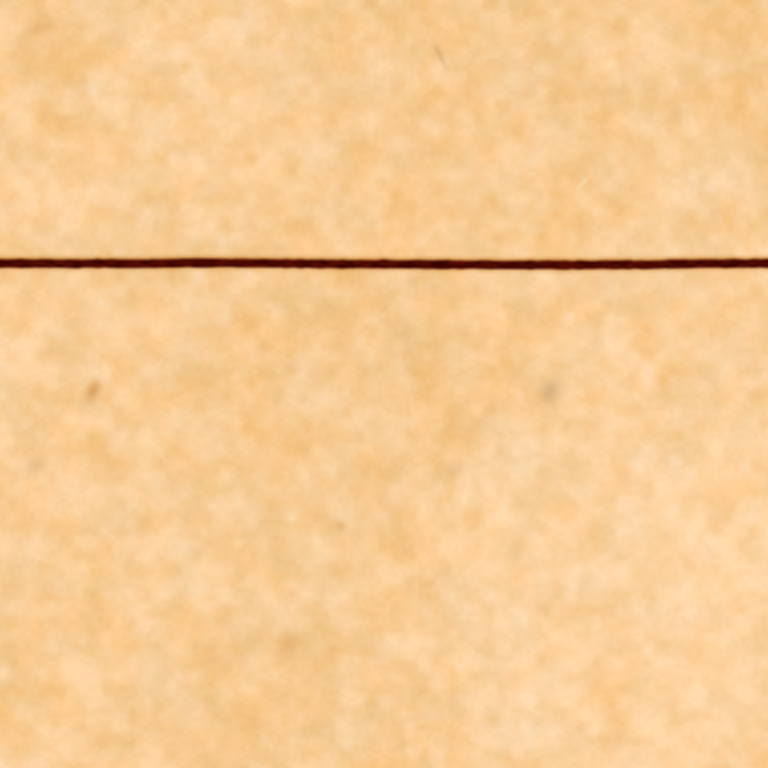
Give the GLSL for this texture, as a Shadertoy shader.

```glsl
// Warm mottled paper crossed by one dark, slightly wavering ruled ink line.

const vec3 PAPER_LIGHT = vec3(1.000, 0.842, 0.655);
const vec3 PAPER_DARK  = vec3(0.945, 0.758, 0.510);
const vec3 INK_CORE    = vec3(0.220, 0.010, 0.000);
const vec3 INK_EDGE    = vec3(0.740, 0.470, 0.140);
const vec3 STAIN_BROWN = vec3(0.800, 0.560, 0.270);
const vec3 STAIN_GREY  = vec3(0.790, 0.640, 0.450);
const vec3 FIBRE_PALE  = vec3(1.000, 0.900, 0.750);

const float LINE_HEIGHT = 0.6566;
const float LINE_HALF   = 0.0055;
const float LINE_SOFT   = 0.0030;
const float CLOUD_GAIN  = 0.42;
const float BLOTCH_GAIN = 1.15;
const float FLECK_GAIN  = 0.50;
const float GRAIN_GAIN  = 0.016;

float hash(vec2 p) {
    vec3 q = fract(vec3(p.xyx) * 0.1031);
    q += dot(q, q.yzx + 33.33);
    return fract((q.x + q.y) * q.z);
}

float noise(vec2 p) {
    vec2 cell = floor(p), f = fract(p);
    f = f * f * (3.0 - 2.0 * f);
    float low  = mix(hash(cell), hash(cell + vec2(1.0, 0.0)), f.x);
    float high = mix(hash(cell + vec2(0.0, 1.0)), hash(cell + vec2(1.0)), f.x);
    return mix(low, high, f.y);
}

// Layered noise centred on zero.
float fbm(vec2 p) {
    float sum = 0.0, gain = 0.5;
    for (int i = 0; i < 3; i++) {
        sum += gain * (noise(p) - 0.5);
        p = mat2(0.8, 0.6, -0.6, 0.8) * p * 2.05 + 17.3;
        gain *= 0.6;
    }
    return sum;
}

// Soft elongated stain: 1 at the centre, fading with distance.
float stain(vec2 p, vec2 centre, vec2 radius, float angle) {
    vec2 d = p - centre;
    float c = cos(angle), s = sin(angle);
    d = vec2(c * d.x + s * d.y, c * d.y - s * d.x) / radius;
    return exp(-dot(d, d));
}

vec3 paper(vec2 p) {
    // Broad clouds, blotches and small flecks
    float tone = 0.55 + CLOUD_GAIN * fbm(p * 7.0 + 3.7);
    tone += BLOTCH_GAIN * fbm(p * 31.0 + 8.0);
    tone += FLECK_GAIN * (noise(p * 58.0 + 5.0) - 0.5);

    // Paler lower right and left, duller centre and top corners
    tone += 0.28 * stain(p, vec2(0.95, 0.18), vec2(0.30, 0.35), 0.0);
    tone += 0.12 * stain(p, vec2(0.15, 0.80), vec2(0.18, 0.14), 0.0);
    tone -= 0.24 * stain(p, vec2(0.47, 0.53), vec2(0.24, 0.15), 0.0);
    tone -= 0.16 * stain(p, vec2(0.82, 0.88), vec2(0.28, 0.14), 0.0);
    tone -= 0.16 * stain(p, vec2(0.03, 0.96), vec2(0.12, 0.10), 0.0);
    tone -= 0.14 * stain(p, vec2(0.40, 0.12), vec2(0.18, 0.12), 0.0);
    vec3 color = mix(PAPER_DARK, PAPER_LIGHT, clamp(tone, -0.3, 1.2));

    // Drift between grey and orange tints
    color += fbm(p * 25.0 + 41.0) * vec3(0.045, -0.020, -0.075);
    color += GRAIN_GAIN * (noise(p * 190.0) - 0.5);

    // Distinct stains
    color = mix(color, STAIN_BROWN, 0.65 * stain(p, vec2(0.121, 0.491), vec2(0.008, 0.014), -0.5));
    color = mix(color, STAIN_GREY, 0.60 * stain(p, vec2(0.717, 0.492), vec2(0.011, 0.016), -0.6));
    color = mix(color, STAIN_GREY, 0.30 * stain(p, vec2(0.046, 0.392), vec2(0.016, 0.011), 0.4));
    color = mix(color, STAIN_BROWN, 0.28 * stain(p, vec2(0.376, 0.160), vec2(0.016, 0.011), 0.5));
    color = mix(color, STAIN_BROWN, 0.28 * stain(p, vec2(0.443, 0.315), vec2(0.007), 0.0));
    color = mix(color, STAIN_BROWN, 0.25 * stain(p, vec2(0.048, 0.961), vec2(0.020, 0.013), 0.3));
    color = mix(color, STAIN_GREY, 0.25 * stain(p, vec2(0.590, 0.388), vec2(0.015, 0.013), 0.0));

    // Thin fibres
    color = mix(color, STAIN_GREY, 0.50 * stain(p, vec2(0.573, 0.928), vec2(0.004, 0.016), 0.45));
    color = mix(color, FIBRE_PALE, 0.55 * stain(p, vec2(0.758, 0.761), vec2(0.003, 0.010), -0.7));
    color = mix(color, FIBRE_PALE, 0.50 * stain(p, vec2(0.380, 0.325), vec2(0.006, 0.004), 0.0));
    return color;
}

// Height of the ruled line, with a gentle sag and a rough edge.
float linePath(float x) {
    float sag = -0.0016 * smoothstep(0.25, 0.78, x) + 0.0018 * smoothstep(0.82, 0.92, x);
    float bump = 0.0008 * smoothstep(0.20, 0.25, x) * smoothstep(0.45, 0.28, x);
    float rough = 0.0007 * (noise(vec2(x * 70.0, 2.0)) - 0.5);
    return LINE_HEIGHT + sag + bump + rough;
}

void mainImage(out vec4 fragColor, in vec2 fragCoord) {
    vec2 p = fragCoord / iResolution.xy;
    float offset = p.y - linePath(p.x);
    float halfWidth = LINE_HALF + 0.0008 * (noise(vec2(p.x * 110.0, 9.0)) - 0.5);
    float edge = abs(offset) - halfWidth;
    float soft = max(LINE_SOFT, 0.8 / iResolution.y);

    vec3 color = paper(p);

    // Ochre fringe, stronger above the line
    float fringe = exp(-pow(max(edge, 0.0) / 0.0042, 2.0));
    color = mix(color, INK_EDGE, fringe * (offset > 0.0 ? 0.60 : 0.30));

    // Ink body
    float ink = 1.0 - smoothstep(-soft, soft, edge);
    vec3 inkColor = INK_CORE + vec3(0.12, 0.04, 0.01) * noise(p * vec2(90.0, 260.0));
    color = mix(color, inkColor, ink);

    fragColor = vec4(clamp(color, 0.0, 1.0), 1.0);
}
```
